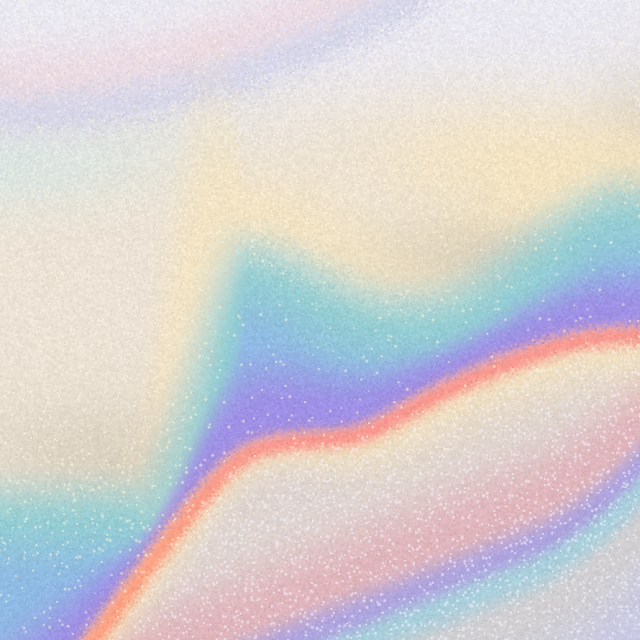
This background is drawn by a Shadertoy shader. Its source:

```glsl
#define GRAIN_CELLS 250.0
#define SPARK_CELLS 125.0
#define GRAIN_GAIN 0.085
#define SPARK_GAIN 0.55
#define SCATTER_LOW 0.010
#define SCATTER_HIGH 0.050
#define GLOW_WIDTH 0.017

const vec3 CREAM = vec3(0.925, 0.888, 0.835);
const vec3 YELLOW = vec3(0.955, 0.890, 0.745);
const vec3 SAND = vec3(0.830, 0.795, 0.725);
const vec3 MIST = vec3(0.915, 0.910, 0.940);
const vec3 TEAL = vec3(0.580, 0.805, 0.825);
const vec3 BLUE = vec3(0.560, 0.730, 0.890);
const vec3 VIOLET = vec3(0.620, 0.565, 0.900);
const vec3 LAVENDER = vec3(0.820, 0.825, 0.915);
const vec3 CORAL = vec3(0.975, 0.580, 0.550);
const vec3 ROSE = vec3(0.875, 0.710, 0.735);
const vec3 PEARL = vec3(0.870, 0.830, 0.815);

vec3 hash3(vec2 p) {
    vec3 q = fract(p.xyx * vec3(0.1031, 0.1030, 0.0973));
    q += dot(q, q.yxz + 33.33);
    return fract((q.xxy + q.yzz) * q.zyx);
}

// Cellular noise: distance to the nearest point and two random values
vec3 cellular(vec2 p) {
    vec2 cell = floor(p);
    vec3 nearest = vec3(9.0, 0.0, 0.0);
    for (int j = -1; j <= 1; j++) {
        for (int i = -1; i <= 1; i++) {
            vec2 id = cell + vec2(i, j);
            float dist = length(id + hash3(id).xy - p);
            if (dist < nearest.x) nearest = vec3(dist, hash3(id + 71.0).xy);
        }
    }
    return nearest;
}

float softRamp(float x, float k) { return k * log(1.0 + exp(x / k)); }

float blob(vec2 p, vec2 center, vec2 size) {
    vec2 q = (p - center) / size;
    return exp(-dot(q, q));
}

// Heights of the coral edge (x) and of the teal crest above it (y)
vec2 contours(float x) {
    float edge = 1.33 * (x - 0.145) - 1.33 * softRamp(x - 0.38, 0.03)
               + 0.70 * softRamp(x - 0.565, 0.025)
               - 0.34 * softRamp(x - 0.68, 0.05) - 0.36 * softRamp(x - 0.91, 0.03);
    float crest = 0.24 + 0.38 * smoothstep(0.21, 0.39, x)
                - 0.08 * smoothstep(0.38, 0.62, x) + 0.17 * smoothstep(0.65, 0.98, x);
    return vec2(edge, crest);
}

// Pale sky with a faint iridescent arc at the top left
vec3 skyColor(vec2 p) {
    float arc = p.y - 0.82 - 0.45 * p.x * p.x;
    vec3 col = mix(CREAM, MIST, smoothstep(0.72, 0.96, p.y));
    col = mix(col, YELLOW, 0.75 * blob(p, vec2(0.78, 0.75), vec2(0.20, 0.09)));
    col = mix(col, SAND, 0.55 * blob(p, vec2(1.0, 0.77), vec2(0.07, 0.12)));
    col = mix(col, vec3(0.84, 0.90, 0.90), 0.75 * exp(-pow((arc + 0.08) / 0.07, 2.0))
              * (1.0 - smoothstep(0.0, 0.5, p.x)));
    col = mix(col, MIST, smoothstep(-0.04, 0.12, arc));
    col = mix(col, vec3(0.93, 0.83, 0.86), 0.65 * exp(-pow((arc - 0.055) / 0.05, 2.0)));
    return mix(col, LAVENDER, 0.8 * exp(-pow(arc / 0.035, 2.0)));
}

// Violet to teal band, fading into the sky beyond the crest
vec3 upperColor(vec2 p, float band, float crestDist) {
    vec3 sky = skyColor(p);
    float halo = exp(-pow((crestDist - 0.045) / 0.06, 2.0));
    sky = mix(sky, YELLOW, 0.75 * halo * smoothstep(0.12, 0.32, p.x));
    sky = mix(sky, SAND, 0.7 * blob(p, vec2(0.16, 0.28), vec2(0.20, 0.10)));
    sky = mix(sky, SAND, 0.7 * blob(p, vec2(0.76, 0.60), vec2(0.17, 0.06)));
    vec3 col = mix(BLUE, TEAL, smoothstep(-0.16, -0.04, crestDist));
    col = mix(VIOLET, col, smoothstep(0.18, 0.56, band));
    return mix(col, sky, smoothstep(-0.065, 0.045, crestDist));
}

// Pearly fold with a second rainbow along its lower rim
vec3 lowerColor(vec2 p, float depth) {
    float bend = max(p.x - 0.82, 0.0);
    float rim = p.y - 0.4 * (p.x - 0.45) - 1.85 * bend * bend;
    vec3 col = mix(vec3(0.79, 0.79, 0.89), vec3(0.82, 0.81, 0.82), smoothstep(-0.25, -0.11, rim));
    col = mix(col, vec3(0.66, 0.81, 0.86), smoothstep(-0.10, -0.045, rim));
    col = mix(col, vec3(0.68, 0.64, 0.87), smoothstep(-0.045, -0.005, rim));
    col = mix(col, ROSE, smoothstep(-0.005, 0.05, rim));
    col = mix(col, PEARL, smoothstep(0.06, 0.19, rim));
    float warm = mix(0.038, 0.070, smoothstep(0.35, 0.8, p.x));
    return mix(col, YELLOW, 0.95 * exp(-pow(depth / warm, 2.0)));
}

void mainImage(out vec4 fragColor, in vec2 fragCoord) {
    vec2 uv = fragCoord / iResolution.xy;

    // Grain scatters the sample position like sprayed paint
    vec3 grain = cellular(uv * GRAIN_CELLS);
    float softness = 1.0 - smoothstep(0.1, 0.8, grain.x);
    float scatter = mix(SCATTER_LOW, SCATTER_HIGH, smoothstep(0.35, 0.95, uv.y));
    vec2 p = uv + (grain.yz - 0.5) * scatter * softness;

    // Distances measured across each contour
    vec2 heights = contours(p.x);
    vec2 slope = (contours(p.x + 0.002) - heights) / 0.002;
    vec2 dist = (p.y - heights) / sqrt(1.0 + slope * slope);
    float band = (p.y - heights.x) / (heights.y - heights.x);

    vec3 col = mix(lowerColor(p, min(dist.x, 0.0)), upperColor(p, band, dist.y),
                   smoothstep(-0.008, 0.026, dist.x));
    vec3 glow = mix(vec3(0.99, 0.62, 0.50), CORAL, smoothstep(0.2, 0.45, p.x));
    col = mix(col, glow, 0.95 * exp(-pow(dist.x / GLOW_WIDTH, 2.0)));

    // Fine grain, then bright sparkles gathered toward the bottom
    col += (grain.y - 0.47) * GRAIN_GAIN * softness;
    vec3 spark = cellular(uv * SPARK_CELLS);
    float density = 0.10 + 0.35 * (1.0 - smoothstep(-0.05, 0.0, dist.x))
                  + 0.20 * blob(uv, vec2(0.1, 0.22), vec2(0.25, 0.15));
    float dotMask = 1.0 - smoothstep(0.12, 0.25 + 0.25 * spark.z, spark.x);
    float lit = dotMask * smoothstep(1.0 - density, 1.05 - density, spark.y);
    vec3 sparkColor = mix(vec3(1.0, 0.96, 0.86), vec3(0.96, 0.96, 1.0),
                          1.0 - smoothstep(-0.04, 0.02, dist.x));
    col = mix(col, sparkColor, SPARK_GAIN * lit);
    fragColor = vec4(clamp(col, 0.0, 1.0), 1.0);
}
```
